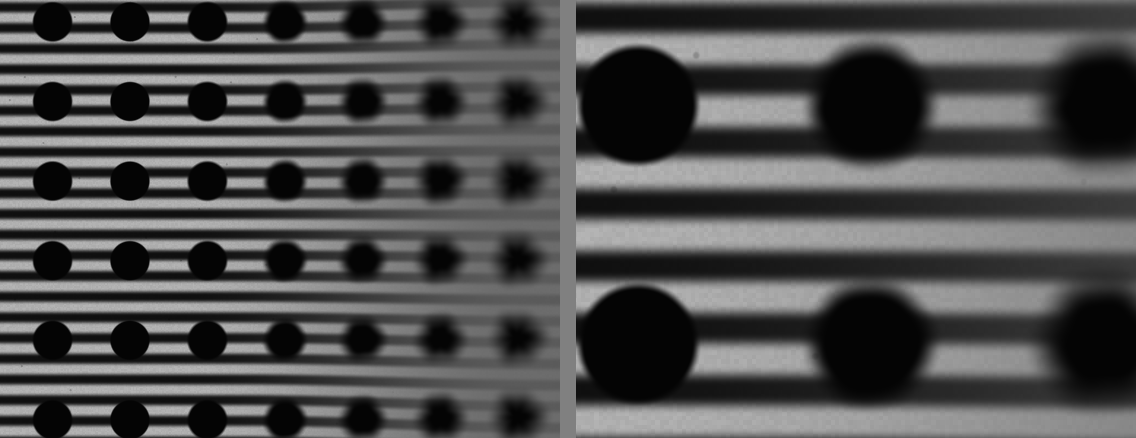
Left, the full canvas; right, a detail of the centre.
A Shadertoy shader for this pattern:

```glsl
// Black discs on a regular grid over horizontal soft stripes, in grey.
// Focus is sharp at the left and falls off to the right: disc edges widen,
// stripes lose contrast and fan out. Cellular grain and dust roughen the light.

const float TAU = 6.2831853;

float hash(vec2 p) {
    p = fract(p * vec2(0.1031, 0.1137));
    p += dot(p, p.yx + 33.33);
    return fract((p.x + p.y) * p.x * 97.3);
}

// Brightness of the stripes, fading to flat grey with defocus
float stripes(vec2 p) {
    float far = smoothstep(0.55, 1.28, p.x);
    float y = p.y - (p.y - 0.43) * 0.03 * far;
    float wave = -cos(TAU * (y - 0.0167) / 0.0472);
    float band = smoothstep(-0.95, 0.85, wave);
    float contrast = mix(1.0, 0.11, smoothstep(0.4, 1.2, p.x));
    return mix(0.39, mix(0.06, 0.69, band), contrast);
}

// Light passing around the nearest disc: 0 inside, 1 outside
float discMask(vec2 p) {
    vec2 pitch = vec2(0.1767, 0.1817);
    vec2 start = vec2(0.12, 0.05);
    p.y += 0.007 * p.y * smoothstep(0.5, 1.2, p.x);
    vec2 id = floor((p - start) / pitch + 0.5);
    vec2 center = start + id * pitch;
    vec2 q = p - center;
    float defocus = pow(clamp((center.x - 0.42) / 0.78, 0.0, 1.0), 1.3);

    // Defocused edges turn slightly hexagonal, with an uneven dark core
    float angle = atan(q.y, q.x);
    float lobes = 0.07 * cos(6.0 * angle + 0.5)
                + 0.09 * sin(3.0 * angle + 2.0 * hash(id + 7.0))
                + 0.10 * cos(angle - 0.3);
    float radius = 0.0447 + 0.034 * defocus * lobes;
    float blur = 0.0015 + 0.008 * abs(center.x - 0.3) * (1.0 - defocus)
               + 0.033 * defocus;
    blur = max(blur, 1.0 / iResolution.y);
    return smoothstep(radius - blur, radius + blur, length(q));
}

// Sparse dust: one tiny spot in a few cells
float dust(vec2 p) {
    vec2 cell = floor(p * 14.0);
    vec2 spot = 0.2 + 0.6 * vec2(hash(cell + 3.0), hash(cell + 19.0));
    float d = length(fract(p * 14.0) - spot);
    return step(0.8, hash(cell + 41.0)) * (1.0 - smoothstep(0.015, 0.05, d));
}

void mainImage(out vec4 fragColor, in vec2 fragCoord) {
    // Height is 1, with y running down from the top edge
    vec2 p = fragCoord / iResolution.y;
    p.y = 1.0 - p.y;

    float light = stripes(p);
    float focus = 1.0 - smoothstep(0.4, 1.1, p.x);
    float grain = hash(floor(p * 300.0)) - 0.5;
    light *= 1.0 + grain * mix(0.015, 0.06, focus);
    light *= 1.0 - 0.22 * focus * dust(p);

    float grey = mix(0.016, light, discMask(p));
    fragColor = vec4(vec3(grey), 1.0);
}
```
